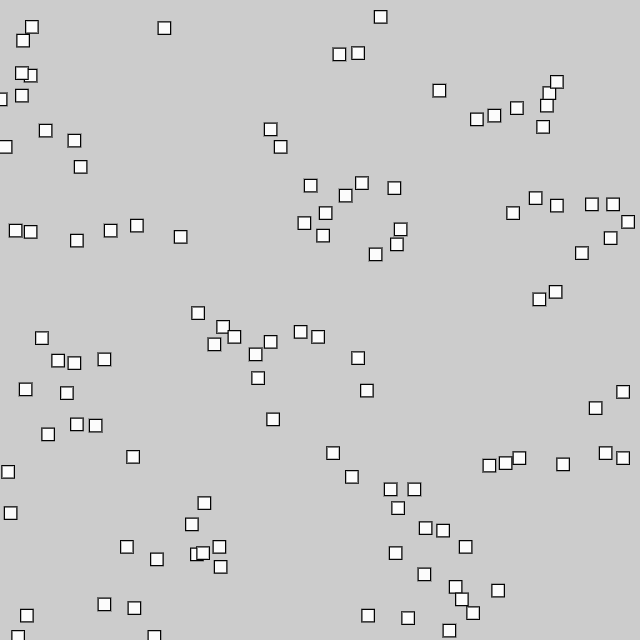
A WebGL 2 fragment shader for this pattern:

```glsl
#version 300 es
precision highp float;

// Small white squares with thin black outlines, scattered on flat grey.
// The squares are dropped along short wandering trails whose starts spread
// evenly; later squares cover earlier ones and trails wrap at the borders.

uniform vec2 u_resolution;
out vec4 fragColor;

const vec3 GREY  = vec3(0.80);
const vec3 WHITE = vec3(0.99);
const vec3 BLACK = vec3(0.01);

const int TRAILS = 28;
const int SQUARES_PER_TRAIL = 4;
const float GRID = 512.0;              // centres snap to this lattice
const float HALF_SIDE = 5.5 / GRID;    // outer half width of a square
const float OUTLINE = 1.0 / GRID;
const float START_JITTER = 0.16;
const float MIN_STEP = 0.018;
const float MAX_STEP = 0.078;
const float MAX_TURN = 1.0;            // radians
const float TAU = 6.2831853;

// Integer hash of an index and a channel, giving 0..1.
float hash(int index, int channel) {
    uint h = uint(index) * 747796405u + uint(channel) * 2891336453u + 277803737u;
    h = (h ^ (h >> 16)) * 2246822519u;
    h = (h ^ (h >> 13)) * 3266489917u;
    h ^= h >> 16;
    return float(h >> 8) / 16777216.0;
}

// Distance to an axis-aligned square, with sharp corners kept.
float squareDistance(vec2 p, float halfSide) {
    vec2 d = abs(p) - halfSide;
    return max(d.x, d.y);
}

// Share of a pixel that lies inside a shape.
float coverage(float distance, float pixel) {
    return clamp(0.5 - distance / pixel, 0.0, 1.0);
}

// Paints one outlined square over the colour beneath.
vec3 paintSquare(vec3 under, vec2 p, float halfSide, float outline, float pixel) {
    float d = squareDistance(p, halfSide);
    vec3 color = mix(under, BLACK, coverage(d, pixel));
    return mix(color, WHITE, coverage(d + outline, pixel));
}

// Low-discrepancy start point, loosened by a random offset.
vec2 trailStart(int trail, float jitter) {
    vec2 even = fract(0.5 + float(trail) * vec2(0.75488, 0.56984));
    return even + jitter * (vec2(hash(trail, 1), hash(trail, 2)) - 0.5);
}

vec2 snapToGrid(vec2 p, float grid) {
    return (floor(p * grid) + 0.5) / grid;
}

void main() {
    float pixel = 1.0 / min(u_resolution.x, u_resolution.y);
    vec2 uv = gl_FragCoord.xy * pixel;
    vec3 color = GREY;

    for (int trail = 0; trail < TRAILS; trail++) {
        vec2 position = trailStart(trail, START_JITTER);
        float heading = TAU * hash(trail, 3);

        for (int i = 0; i < SQUARES_PER_TRAIL; i++) {
            vec2 center = snapToGrid(fract(position), GRID);
            color = paintSquare(color, uv - center, HALF_SIDE, OUTLINE, pixel);

            // Walk on, turning a little each time.
            heading += MAX_TURN * (2.0 * hash(trail, 10 + i) - 1.0);
            float stride = mix(MIN_STEP, MAX_STEP, hash(trail, 20 + i));
            position += stride * vec2(cos(heading), sin(heading));
        }
    }

    fragColor = vec4(color, 1.0);
}
```
